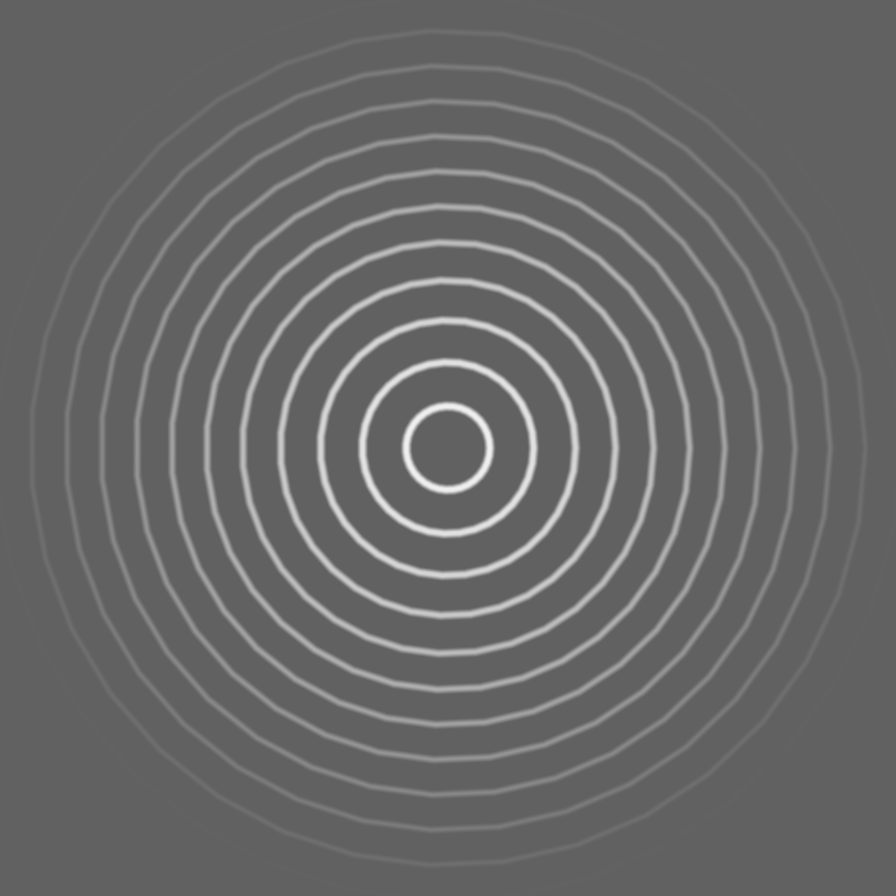
Reproduce this background procedurally as a three.js fragment shader.

```glsl
varying vec2 vUv;

#define RING_COUNT 12
#define SIDES 35.0
#define SPACING 0.0392
#define OUTER_SHIFT 0.0346
#define INNER_SQUEEZE 0.039
#define SQUEEZE_RINGS 6.0
#define EDGE_SOFTNESS 0.0032
#define BACKGROUND vec3(0.38)
#define RING_COLOR vec3(1.0)

const float TAU = 6.2831853;

// Circumradius of the regular polygon that passes through p
float polygonRadius(vec2 p) {
  float sector = TAU / SIDES;
  float angle = mod(atan(p.y, p.x), sector) - 0.5 * sector;
  return length(p) * cos(angle) / cos(0.5 * sector);
}

// Even spacing outside, slightly wider gaps near the center
float ringRadius(float n) {
  float inner = max(0.0, 1.0 - n / SQUEEZE_RINGS);
  return SPACING * n + OUTER_SHIFT - INNER_SQUEEZE * inner * inner;
}

// Soft stroke around a zero distance
float stroke(float dist, float halfWidth) {
  return 1.0 - smoothstep(halfWidth - EDGE_SOFTNESS, halfWidth + EDGE_SOFTNESS, abs(dist));
}

void main() {
  float radius = polygonRadius(vUv - 0.5);
  vec3 color = BACKGROUND;

  // Rings grow thinner and fainter outward
  for (int i = 1; i <= RING_COUNT; i++) {
    float n = float(i);
    float halfWidth = 0.0043 - 0.00017 * n;
    float opacity = 0.97 - 0.08 * n;
    float coverage = stroke(radius - ringRadius(n), halfWidth);
    color = mix(color, RING_COLOR, coverage * opacity);
  }

  gl_FragColor = vec4(color, 1.0);
}
```
